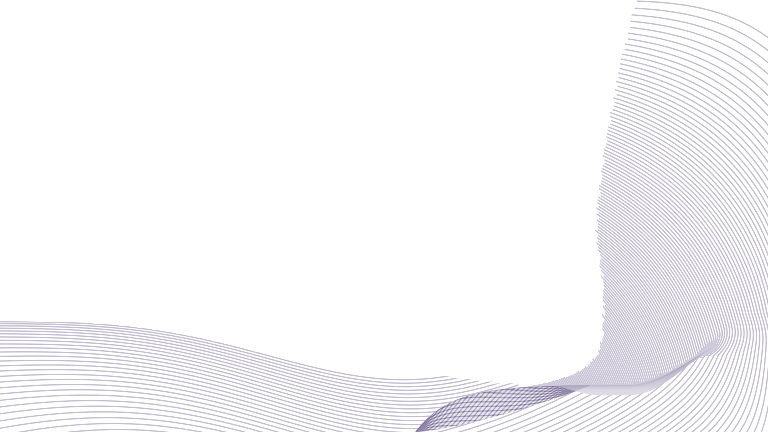
Give the GLSL for this background, as a Shadertoy shader.

```glsl
// Fine violet contour lines flowing as a folded ribbon over a white ground
#define PAPER vec3(1.0)
#define INK vec3(0.38, 0.33, 0.52)
#define LINE_WIDTH 0.0135
#define LINE_SOFTNESS 1.3
#define LINE_STRENGTH 0.76
#define FRAY 0.07
#define FOLD_START 8.65
#define MESH_LENGTH 3.65
#define JOINT vec2(15.5, 2.1)
#define CREST vec2(13.95, 9.03)

float hash(float n) {
    return fract(sin(n * 12.9898) * 43758.5453);
}

// Upper outline of the left wave
float waveTop(float x) {
    return 1.72 + 0.595 * cos(3.14159 * pow(max(x, 0.0) / 8.4, 1.45));
}

// Line index below the left outline; spacing widens with depth
float waveField(vec2 p) {
    float depth = max(waveTop(p.x) - p.y, 0.0);
    float spacing = 0.04 + 0.005 * p.x;
    float growth = 0.0034 * exp(-0.2 * p.x);
    return 1.15 * (sqrt(spacing * spacing + 4.0 * growth * depth) - spacing) / (2.0 * growth);
}

// Line index of the tall sheet on the right
float sheetField(vec2 p) {
    float a = p.x - 13.0, b = p.y - 5.0, c = b - 1.2;
    return 5.8 * a + 0.3 * a * a - 1.45 * a * b + 9.1 * b - 0.0633 * c * c * c;
}

// Line index of the sheet's underside
float underField(vec2 p) {
    float a = p.x - 13.0;
    float turn = 1.4 * log(1.0 + exp(2.0 * a - 3.0));
    return 3.2 * a + 0.225 * a * a + p.y * (turn - 5.6 + 0.25 * p.y);
}

// Crease where the ribbon turns over
float foldRim(float x) {
    return 0.98 * (1.0 - exp((FOLD_START - x) / 0.75))
         + 1.15 * smoothstep(13.1, 15.9, x);
}

// Left border of the tall sheet
float sheetEdge(float y) {
    return 12.43 + 0.079 * pow(max(y - 4.17, 0.0), 1.5)
         + 0.15 * (1.0 - smoothstep(2.9, 4.2, y))
         - 1.15 * exp((1.04 - y) / 0.28);
}

// Box-filtered coverage of lines at whole values of a field
float lines(float field, float px) {
    float slope = max(length(vec2(dFdx(field), dFdy(field))) / px, 1e-4);
    float dist = abs(fract(field + 0.5) - 0.5) / slope;
    float hw = 0.5 * LINE_WIDTH, soft = LINE_SOFTNESS * px;
    float cover = max(min(dist + hw, 0.5 * soft) - max(dist - hw, -0.5 * soft), 0.0) / soft;
    float average = min(LINE_WIDTH * slope, 0.4);
    return LINE_STRENGTH * mix(cover, average, smoothstep(0.4, 0.8, slope * px));
}

// Antialiased test for a positive distance
float inside(float d, float px) {
    return clamp(d / px + 0.5, 0.0, 1.0);
}

void mainImage(out vec4 fragColor, in vec2 fragCoord) {
    vec2 p = fragCoord / iResolution.xy * vec2(16.0, 9.0);
    float px = 16.0 / iResolution.x;
    float rim = foldRim(p.x);
    float above = inside(p.y - rim, px);

    // Left wave, frayed where it rises to its right end
    float wave = waveField(p) + 0.5;
    float cap = max(1.19 - 0.18 * (p.x - 9.27), 1.03);
    cap += FRAY * (hash(floor(wave + 0.5)) - 0.5);
    float waveMask = inside(waveTop(p.x) - p.y, px) * above * inside(10.8 - p.x, px);
    waveMask *= mix(1.0, inside(cap - p.y, px), step(9.0, p.x));
    float ink = lines(wave, px) * waveMask;

    // Right sheet, joined smoothly to its underside beyond the fold tip
    float soft = mix(0.03, 0.4, smoothstep(14.4, 15.4, p.x));
    float blend = smoothstep(-soft, soft, p.y - rim);
    float upper = sheetField(p) - sheetField(JOINT);
    float under = 1.5 * (underField(p) - underField(JOINT));
    float dense = upper * (1.5 - 0.01 * upper);
    float sheet = mix(under, dense, blend);
    float edge = sheetEdge(p.y) + FRAY * (hash(floor(sheet + 0.5)) - 0.5);
    float crest = sheetField(CREST) - sheetField(JOINT);
    float sheetMask = inside(p.x - edge, px) * step(10.8, p.x) * step(upper, crest + 0.3);
    sheetMask = mix(step(FOLD_START, p.x), sheetMask, above);
    ink = max(ink, lines(sheet, px) * sheetMask);

    // Woven lens at the left of the fold
    float along = clamp((p.x - FOLD_START) / MESH_LENGTH, 0.0, 1.0);
    float low = 0.96 * pow(along, 1.4);
    float across = (p.y - low) / max(rim - low, 0.02);
    float meshMask = inside(rim - p.y, px) * inside(p.y - low, px)
                   * step(FOLD_START, p.x) * step(p.x, FOLD_START + MESH_LENGTH);
    float weave = lines(across * 6.0 + along * 8.0, px) + lines(along * 30.0 - across * 5.0, px);
    float rimLine = exp(-abs(p.y - rim) / 0.03);
    ink = mix(ink, min(0.14 + 0.9 * weave + 0.28 * rimLine, 0.8), meshMask);

    // Shaded lens running up to the fold tip
    float thickness = 0.21 * smoothstep(11.4, 12.5, p.x) * (1.0 - smoothstep(13.3, 15.0, p.x));
    float depth = (rim - p.y) / max(thickness, 0.01);
    float lens = inside(rim - p.y, px) * inside(p.y - rim + thickness, px)
               * smoothstep(11.4, 11.9, p.x) * (1.0 - smoothstep(14.5, 15.0, p.x));
    float shade = 0.2 + 0.24 * exp(-4.0 * max(depth, 0.0)) + 0.2 * smoothstep(13.2, 14.4, p.x);
    ink = mix(ink, max(shade, 0.6 * ink), lens);

    fragColor = vec4(mix(PAPER, INK, clamp(ink, 0.0, 1.0)), 1.0);
}
```
